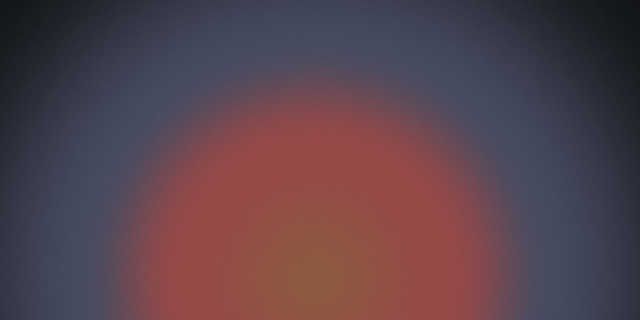
A Shadertoy shader for this background:

```glsl
// A warm ember glow low in a slate blue haze that darkens toward the corners.

// Sine-free hash: one value in 0..1 per cell
float hash(vec2 cell) {
    vec3 p = fract(cell.xyx * 0.1031);
    p += dot(p, p.yzx + 33.33);
    return fract((p.x + p.y) * p.z);
}

void mainImage(out vec4 fragColor, in vec2 fragCoord) {
    // Centred coordinates, one unit per canvas height
    vec2 uv = (fragCoord - 0.5 * iResolution.xy) / iResolution.y;
    float radius = length(uv - vec2(-0.015, -0.37));

    // Ember core: olive brown to red
    vec3 brown = vec3(0.55, 0.35, 0.25);
    vec3 red = vec3(0.59, 0.285, 0.28);
    vec3 color = mix(brown, red, smoothstep(0.0, 0.40, radius));

    // Soft rim: red through mauve to slate
    vec3 slate = vec3(0.28, 0.295, 0.38);
    color = mix(color, slate, smoothstep(0.42, 0.74, radius));

    // Outer falloff into near black
    vec3 night = vec3(0.07, 0.078, 0.085);
    color = mix(color, night, smoothstep(0.70, 1.36, radius));

    // Faint grain, 256 cells per canvas height
    color += (hash(floor(uv * 256.0) + 512.0) - 0.5) * 0.012;

    fragColor = vec4(color, 1.0);
}
```
